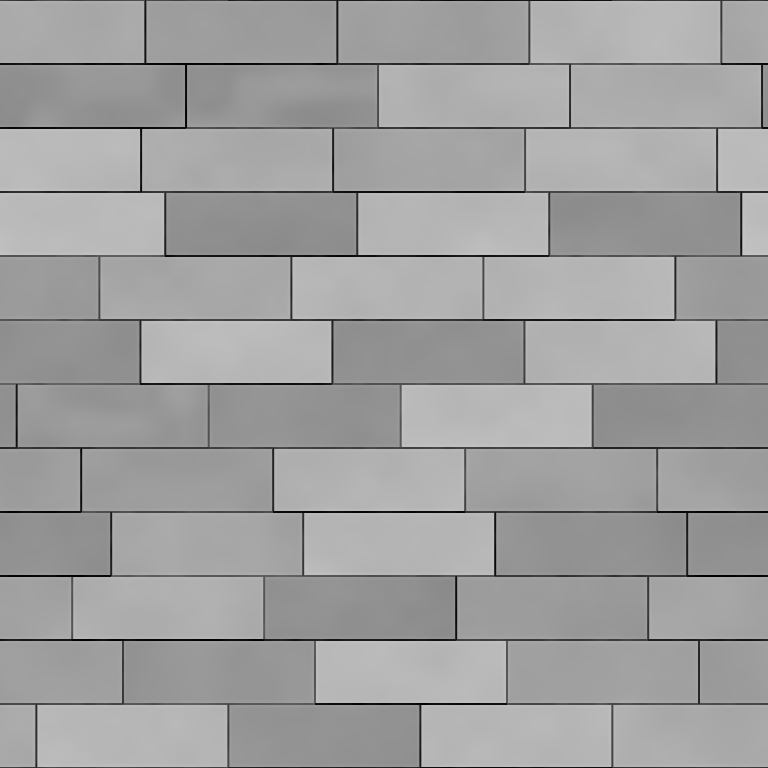
A WebGL 1 fragment shader for this texture:

```glsl
precision highp float;
uniform vec2 u_resolution;

#define COLS 4.0
#define ROWS 12.0
#define JOINT_WIDTH 0.0026
#define JOINT_DARK 0.02
#define JOINT_PALE 0.36
#define STONE_DARK 0.56
#define STONE_PALE 0.735
#define MOTTLE 0.055
#define TILT 0.035
#define SMUDGE 0.05
#define RIM 0.018
#define SEED 17.0

float hash(vec2 p) {
  vec3 q = fract(p.xyx * 0.1031 + SEED * 0.0137);
  q += dot(q, q.yzx + 33.33);
  return fract((q.x + q.y) * q.z);
}

float noise(vec2 p) {
  vec2 i = floor(p), f = fract(p);
  f = f * f * (3.0 - 2.0 * f);
  return mix(mix(hash(i), hash(i + vec2(1.0, 0.0)), f.x),
             mix(hash(i + vec2(0.0, 1.0)), hash(i + vec2(1.0, 1.0)), f.x), f.y);
}

float cloud(vec2 p) {
  return 0.6 * noise(p) + 0.28 * noise(p * 2.1 + 7.3) + 0.12 * noise(p * 4.3 + 3.1);
}

// Position along a row in brick lengths, each row slid by a random amount
float alongRow(float x, float row) {
  return x * COLS + hash(vec2(mod(row, ROWS), 41.0));
}

// Brick indices, wrapped so that the texture tiles
vec2 brickId(float column, float row) {
  return vec2(mod(column, COLS), mod(row, ROWS));
}

float stoneTone(vec2 id, vec2 local) {
  vec2 p = local * vec2(3.0, 1.2) + id * 9.0;
  // The S-curve favours clearly dark and clearly pale bricks
  float shade = smoothstep(0.0, 1.0, hash(id + 5.0));
  float tone = mix(STONE_DARK, STONE_PALE, shade);
  tone += MOTTLE * (cloud(p) - 0.5);
  tone += TILT * (hash(id + 23.0) - 0.5) * (local.x - 0.5);
  // A few bricks carry a soft pale smudge
  float smudged = step(0.9, hash(id + 61.0));
  return tone + SMUDGE * smudged * smoothstep(0.45, 1.1, noise(p * 1.3 + 50.0));
}

float jointTone(vec2 id, float salt) {
  return mix(JOINT_DARK, JOINT_PALE, hash(id + salt));
}

float jointCover(float dist, float pixel) {
  return clamp((0.5 * JOINT_WIDTH - dist) / pixel + 0.5, 0.0, 1.0);
}

void main() {
  vec2 uv = gl_FragCoord.xy / u_resolution;
  vec2 pixel = 1.0 / u_resolution;
  float y = uv.y * ROWS;
  float row = floor(y);
  float x = alongRow(uv.x, row);
  vec2 local = vec2(fract(x), fract(y));

  // Distance to the nearest upright and level joint, in canvas units
  vec2 dist = (0.5 - abs(local - 0.5)) / vec2(COLS, ROWS);

  float stone = stoneTone(brickId(floor(x), row), local);
  float edge = min(dist.x, dist.y);
  stone += RIM * (1.0 - smoothstep(JOINT_WIDTH, 2.5 * JOINT_WIDTH, edge));

  // Joints vary in depth; a level joint belongs to the brick above it
  float upper = floor(y + 0.5);
  float upright = jointTone(brickId(floor(x + 0.5), row), 83.0);
  float level = jointTone(brickId(floor(alongRow(uv.x, upper)), upper), 97.0);
  float wear = 0.08 * (noise(uv * 60.0) - 0.5);

  float gray = min(mix(stone, upright + wear, jointCover(dist.x, pixel.x)),
                   mix(stone, level + wear, jointCover(dist.y, pixel.y)));
  gl_FragColor = vec4(vec3(gray), 1.0);
}
```
